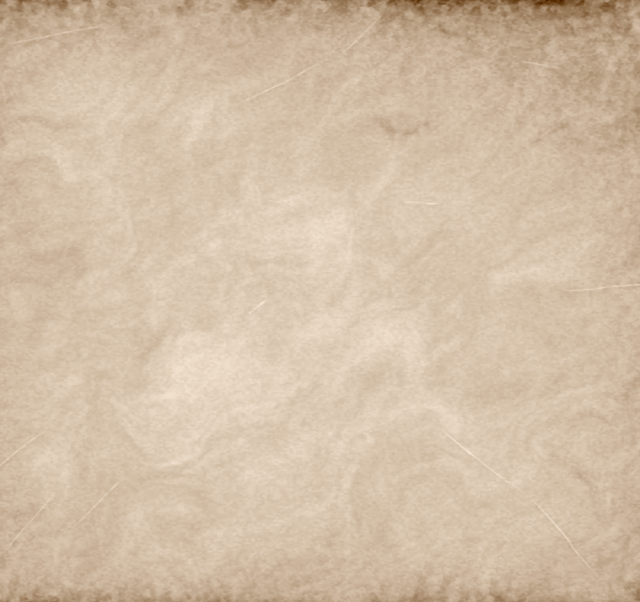
Write a Shadertoy shader that draws this texture.

```glsl
// Aged parchment: a warm sheet with cloudy mottling, embossed wrinkles and
// browned borders. Smooth cellular noise gives clouds, relief and grain;
// distances to segments place the pale creases and the dark stains.

#define PAPER vec3(0.846, 0.768, 0.678)
#define TINT vec3(1.0, 1.18, 1.34)
#define CLOUD_DEPTH 0.115
#define RELIEF_DEPTH 0.105
#define GRAIN_DEPTH 0.042
#define GRAIN_SCALE 270.0
#define EDGE_BROWN 1.0
#define CREASE_LIGHT 0.060
#define CREASE_WIDTH 0.0015
#define STAIN_DEPTH 0.075

const int CREASES = 12;
const int STAINS = 10;

// Each crease: start and end, in fractions of the canvas
const vec4 creases[CREASES] = vec4[](
    vec4(0.60, 0.985, 0.52, 0.90), vec4(0.51, 0.90, 0.37, 0.825),
    vec4(0.0, 0.925, 0.175, 0.958), vec4(0.865, 0.517, 1.03, 0.526),
    vec4(0.68, 0.293, 0.82, 0.183), vec4(0.82, 0.183, 0.94, 0.04),
    vec4(-0.02, 0.21, 0.075, 0.287), vec4(0.104, 0.114, 0.195, 0.204),
    vec4(0.0, 0.08, 0.08, 0.18), vec4(0.385, 0.476, 0.417, 0.501),
    vec4(0.81, 0.896, 0.88, 0.882), vec4(0.63, 0.663, 0.695, 0.663));

// Each stain: start and end of its core
const vec4 stains[STAINS] = vec4[](
    vec4(0.66, 0.985, 0.71, 0.935), vec4(0.835, 0.762, 0.885, 0.79),
    vec4(0.635, 0.77, 0.665, 0.79), vec4(0.0, 0.152, 0.05, 0.165),
    vec4(0.90, 0.208, 0.912, 0.20), vec4(0.505, 0.118, 0.506, 0.108),
    vec4(0.112, 0.02, 0.118, 0.012), vec4(0.76, 0.006, 0.84, 0.003),
    vec4(0.585, 0.79, 0.615, 0.77), vec4(0.71, 0.935, 0.75, 0.93));

vec3 hash3(vec2 cell) {
    vec3 h = fract(cell.xyx * vec3(0.1031, 0.1030, 0.0973));
    h += dot(h, h.yxz + 33.33);
    return fract((h.xxy + h.yzz) * h.zyx);
}

// Blend of random cell values weighted by nearness, centred on zero
float cellNoise(vec2 p) {
    vec2 cell = floor(p), f = p - cell;
    float sum = 0.0, weight = 0.0;
    for (int j = -1; j <= 1; j++)
    for (int i = -1; i <= 1; i++) {
        vec2 o = vec2(i, j);
        vec3 h = hash3(cell + o + 100.0);
        vec2 d = o + h.xy - f;
        float w = exp(-6.0 * dot(d, d));
        sum += w * h.z;
        weight += w;
    }
    return sum / weight - 0.5;
}

float layers(vec2 p) {
    float sum = 0.0, amp = 0.5;
    for (int i = 0; i < 4; i++) {
        sum += amp * cellNoise(p);
        p = mat2(1.7, 0.9, -0.9, 1.7) * p + 7.3;
        amp *= 0.56;
    }
    return sum;
}

// x: distance to the segment, y: position along it from 0 to 1
vec2 segment(vec2 p, vec2 a, vec2 b) {
    vec2 ab = b - a;
    float t = clamp(dot(p - a, ab) / dot(ab, ab), 0.0, 1.0);
    return vec2(length(p - a - ab * t), t);
}

float glow(vec2 p, vec2 centre, vec2 radius) {
    vec2 d = (p - centre) / radius;
    return exp(-dot(d, d));
}

// Browning along the borders, strongest at the top
float border(vec2 uv, float ragged) {
    vec2 lo = max(uv, 0.0), hi = max(1.0 - uv, 0.0);
    float top = 0.15 * exp(-hi.y / 0.022) + 0.085 * exp(-hi.y / 0.10);
    float bottom = 0.10 * exp(-lo.y / 0.018) + 0.06 * exp(-lo.y / 0.10);
    float sides = 0.045 * exp(-lo.x / 0.05) + 0.06 * exp(-hi.x / 0.07);
    float corner = 0.045 * glow(uv, vec2(0.95, 0.92), vec2(0.34, 0.22));
    return (top + bottom + sides + corner) * max(1.0 + ragged, 0.2);
}

void mainImage(out vec4 fragColor, in vec2 fragCoord) {
    vec2 uv = fragCoord / iResolution.xy;
    vec2 aspect = vec2(iResolution.x / iResolution.y, 1.0);
    vec2 p = uv * aspect;
    vec2 warp = vec2(cellNoise(p * 9.0), cellNoise(p * 9.0 + 31.0));

    // Cloudy mottling, stretched sideways, with broad pale areas
    float cloud = layers(p * vec2(4.5, 8.0) + warp * 0.6);
    float tone = CLOUD_DEPTH * cloud;
    tone += 0.030 * glow(uv, vec2(0.48, 0.62), vec2(0.10, 0.05));
    tone += 0.018 * glow(uv, vec2(0.45, 0.45), vec2(0.55, 0.38));
    tone += 0.018 * glow(uv, vec2(0.22, 0.83), vec2(0.16, 0.06));
    tone += 0.016 * glow(uv, vec2(0.31, 0.39), vec2(0.09, 0.04));

    // Wrinkles lit from the upper left
    vec2 q = mat2(0.94, -0.34, 0.34, 0.94) * p * vec2(11.0, 18.0) + warp * 1.5;
    tone += RELIEF_DEPTH * (layers(q) - layers(q + vec2(-0.16, 0.22)));

    // Borders and fine grain, rougher where the sheet is browned
    float grain = cellNoise(p * GRAIN_SCALE * vec2(0.7, 1.0));
    float speckle = cellNoise(p * 95.0);
    float brown = EDGE_BROWN * border(uv, 2.2 * cloud + 0.9 * speckle);
    tone -= brown;
    tone += grain * (GRAIN_DEPTH + 0.25 * brown) + 0.012 * speckle;

    // Pale creases with a faint shadow beneath
    float width = max(CREASE_WIDTH, 0.7 / iResolution.y);
    vec2 bent = p + warp * 0.008;
    for (int i = 0; i < CREASES; i++) {
        vec2 a = creases[i].xy * aspect, b = creases[i].zw * aspect;
        vec2 s = segment(bent, a, b);
        float fade = smoothstep(0.0, 0.2, s.y) * smoothstep(1.0, 0.8, s.y);
        float under = segment(bent + vec2(0.0, 0.005), a, b).x;
        float line = exp(-s.x * s.x / (width * width));
        tone += fade * (CREASE_LIGHT * line * (1.0 + speckle)
                        - 0.016 * exp(-under / 0.004));
    }

    // Smudged stains
    for (int i = 0; i < STAINS; i++) {
        float d = segment(p + warp * 0.03, stains[i].xy * aspect, stains[i].zw * aspect).x;
        tone -= STAIN_DEPTH * exp(-d / 0.007) * (0.8 + speckle);
    }

    fragColor = vec4(clamp(PAPER + tone * TINT, 0.0, 1.0), 1.0);
}
```
